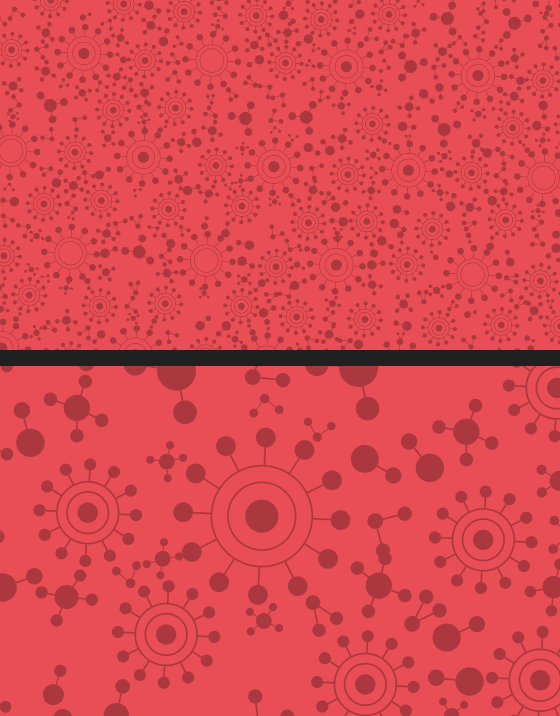
Top: the whole. Bottom: its middle third, enlarged.
Write a Shadertoy shader that draws this pattern.

```glsl
const vec3 GROUND = vec3(0.915, 0.302, 0.333);
const vec3 INK = vec3(0.67, 0.22, 0.243);
const vec2 SPACING = vec2(0.19, 0.142);  // lattice of wheels, canvas height = 1
const float TILT = -0.05;
const float BIG_RADIUS = 0.075;
const float SMALL_RADIUS = 0.046;
const float RIM = 1.125;                 // outer extent of a wheel over its radius
const float BIG_JITTER = 0.008;
const float SMALL_JITTER = 0.02;
const float HAIR = 0.0008;               // half width of thin lines
const float HUB_SHARE = 0.16;
const float HOLLOW_SHARE = 0.18;
const float EDGE_SHARE = 0.62;
const float CROSS_SHARE = 0.5;
const float SPOKES = 12.0;
const float TAU = 6.2831853;

float hash(vec2 cell, float salt) {
    vec3 h = fract((cell.xyx + salt * 17.3) * vec3(0.1031, 0.103, 0.0973));
    h += dot(h, h.yzx + 33.33);
    return fract((h.x + h.y) * h.z);
}

vec2 polar(float angle) { return vec2(cos(angle), sin(angle)); }

float disc(vec2 p, float r) { return length(p) - r; }

float ring(vec2 p, float r) { return abs(length(p) - r) - HAIR; }

float link(vec2 p, vec2 a, vec2 b) {
    vec2 ab = b - a;
    float t = clamp(dot(p - a, ab) / dot(ab, ab), 0.0, 1.0);
    return length(p - a - ab * t) - HAIR;
}

bool isBig(vec2 cell) { return all(equal(mod(cell, 2.0), vec2(0.0))); }

// Centre of a lattice site and its outer extent
vec3 site(vec2 cell) {
    vec2 jitter = 2.0 * vec2(hash(cell, 1.0), hash(cell, 2.0)) - 1.0;
    vec2 pos = vec2(cell.x + 0.5 * cell.y, cell.y) * SPACING;
    bool big = isBig(cell);
    pos += jitter * (big ? BIG_JITTER : SMALL_JITTER);
    return vec3(pos, RIM * (big ? BIG_RADIUS : SMALL_RADIUS));
}

// Two rings, a core and spokes tipped with dots
float wheel(vec2 p, float radius, bool hollow) {
    float sector = TAU / SPOKES;
    float angle = atan(p.y, p.x);
    vec2 q = length(p) * polar(angle - sector * round(angle / sector));
    float outer = radius * (hollow ? 0.6 : 0.64);
    float d = min(ring(p, outer), ring(p, radius * (hollow ? 0.45 : 0.43)));
    d = min(d, link(q, vec2(outer, 0.0), vec2(radius, 0.0)));
    d = min(d, disc(q - vec2(radius, 0.0), radius * (RIM - 1.0)));
    return hollow ? d : min(d, disc(p, radius * 0.21));
}

// A hub with arms; spread is the angle between arms
float molecule(vec2 p, float hub, float reach, float tip, int arms, float spread, float angle) {
    float d = disc(p, hub);
    for (int i = 0; i < arms; i++) {
        float wobble = 0.25 * sin(angle * 7.0 + float(i) * 2.4);
        vec2 end = reach * polar(angle + spread * float(i) + wobble);
        d = min(d, min(link(p, vec2(0.0), end), disc(p - end, tip)));
    }
    return d;
}

// Pair or open triple, centred on the origin
float chain(vec2 p, float scale, float angle, float pick) {
    p = p / scale + 0.016 * polar(angle);
    float d = pick < 0.5
        ? molecule(p, 0.0135, 0.032, 0.0078, 1, 0.0, angle)
        : molecule(p, 0.0075, 0.029, 0.0068, 2, 1.1, angle - 0.55);
    return d * scale;
}

// Middle of the gap between two sites, with half its width
vec3 gap(vec3 a, vec3 b) {
    float span = distance(a.xy, b.xy);
    float room = 0.5 * (span - a.z - b.z);
    return vec3(mix(a.xy, b.xy, (a.z + room) / span), room);
}

float siteShape(vec2 p, vec2 cell) {
    bool big = isBig(cell);
    float pick = hash(cell, 3.0);
    if (!big && pick < HUB_SHARE)
        return molecule(p, 0.0185, 0.04, 0.0112, 3, TAU / 3.0, TAU * hash(cell, 4.0));
    return wheel(p, big ? BIG_RADIUS : SMALL_RADIUS, big && pick < HOLLOW_SHARE);
}

float edgeShape(vec2 p, vec3 a, vec3 b, vec2 cell, float salt) {
    vec3 g = gap(a, b);
    float scale = min(g.z / 0.028, 1.0);
    if (scale < 0.55 || hash(cell, salt) > EDGE_SHARE) return 1.0;
    vec2 along = (b.xy - a.xy) * (hash(cell, salt + 1.0) < 0.5 ? 1.0 : -1.0);
    float angle = atan(along.y, along.x) + hash(cell, salt + 2.0) - 0.5;
    return chain(p - g.xy, scale, angle, hash(cell, salt + 3.0));
}

float triangleShape(vec2 p, vec3 a, vec3 b, vec3 c, vec2 cell, float salt) {
    vec2 mid = (gap(a, b).xy + gap(b, c).xy + gap(c, a).xy) / 3.0;
    float room = min(distance(mid, a.xy) - a.z, min(distance(mid, b.xy) - b.z, distance(mid, c.xy) - c.z));
    float scale = clamp(room / 0.034, 0.6, 1.0);
    float angle = TAU * hash(cell, salt);
    p -= mid;
    if (hash(cell, salt + 1.0) > CROSS_SHARE) return chain(p, scale, angle, hash(cell, salt + 2.0));
    return scale * molecule(p / scale, 0.0125, 0.0265, 0.0064, 4, TAU / 4.0, angle);
}

void mainImage(out vec4 fragColor, in vec2 fragCoord) {
    float pixel = 1.0 / iResolution.y;
    float c = cos(TILT), s = sin(TILT);
    vec2 p = mat2(c, -s, s, c) * fragCoord * pixel;
    float row = p.y / SPACING.y;
    vec2 home = floor(vec2(p.x / SPACING.x - 0.5 * row, row));

    // Each lattice cell holds one site, three edges and two triangles
    float d = 1.0;
    for (int j = -1; j <= 1; j++)
    for (int i = -1; i <= 1; i++) {
        vec2 cell = home + vec2(i, j);
        vec3 a = site(cell), b = site(cell + vec2(1, 0));
        vec3 e = site(cell + vec2(0, 1)), f = site(cell + 1.0);
        d = min(d, siteShape(p - a.xy, cell));
        d = min(d, edgeShape(p, a, b, cell, 10.0));
        d = min(d, edgeShape(p, a, e, cell, 20.0));
        d = min(d, edgeShape(p, b, e, cell, 30.0));
        d = min(d, triangleShape(p, a, b, e, cell, 40.0));
        d = min(d, triangleShape(p, b, f, e, cell, 50.0));
    }
    float ink = clamp(0.5 - d / pixel, 0.0, 1.0);
    fragColor = vec4(mix(GROUND, INK, ink), 1.0);
}
```
